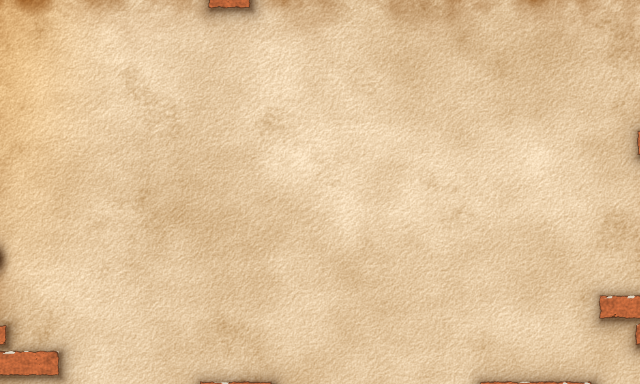
Write a Shadertoy shader that draws this texture.

```glsl
vec2 gradientAt(vec2 cell) {
    vec3 h = fract(cell.xyx * vec3(0.1031, 0.1030, 0.0973));
    h += dot(h, h.yzx + 33.33);
    float angle = 6.2832 * fract((h.x + h.y) * h.z);
    return vec2(cos(angle), sin(angle));
}

float gradientNoise(vec2 p) {
    vec2 i = floor(p), f = p - i;
    vec2 u = f * f * f * (f * (f * 6.0 - 15.0) + 10.0);
    vec2 e = vec2(1, 0);
    float low = mix(dot(gradientAt(i), f), dot(gradientAt(i + e), f - e), u.x);
    float high = mix(dot(gradientAt(i + e.yx), f - e.yx), dot(gradientAt(i + 1.0), f - 1.0), u.x);
    return mix(low, high, u.y);
}

float fbm(vec2 p) {
    float sum = 0.0, amp = 1.0;
    for (int i = 0; i < 6; i++) {
        sum += amp * gradientNoise(p);
        p = mat2(1.6, 1.2, -1.2, 1.6) * p + 17.3;
        amp *= 0.64;
    }
    return sum;
}

// Fibrous paper relief: short slanted bumps plus a finer tooth
float relief(vec2 p) {
    p += 0.006 * vec2(gradientNoise(p * 30.0), gradientNoise(p * 30.0 + 40.0));
    vec2 q = mat2(0.8, -0.6, 0.6, 0.8) * p;
    return 0.8 * gradientNoise(q * vec2(75, 105)) + 0.5 * gradientNoise(q * vec2(150, 190) + 9.0);
}

float glow(vec2 p, vec2 center, vec2 size) {
    vec2 d = (p - center) / size;
    return exp(-dot(d, d));
}

float boxDistance(vec2 p, vec2 halfSize) {
    vec2 d = abs(p) - halfSize;
    return length(max(d, 0.0)) + min(max(d.x, d.y), 0.0);
}

vec3 paper(vec2 p, float width) {
    // Broad blotches and pale areas with ragged borders
    vec2 ragged = p + 0.06 * vec2(fbm(p * 9.0), fbm(p * 9.0 + 60.0));
    float tone = 0.66 + 0.3 * fbm(p * 3.1 + 3.7) + 0.16 * fbm(p * vec2(6, 10) + 31.0);
    tone += 0.33 * glow(ragged, vec2(0.83, 0.64), vec2(0.25, 0.2));
    tone += 0.3 * glow(ragged, vec2(0.25, 0.82), vec2(0.2, 0.16));
    tone += 0.12 * glow(ragged, vec2(1.35, 0.48), vec2(0.35, 0.2));
    tone -= 0.25 * glow(ragged, vec2(1.24, 0.84), vec2(0.2, 0.14));
    tone -= 0.2 * glow(ragged, vec2(0.74, 0.45), vec2(0.08, 0.1));
    tone -= 0.12 * glow(ragged, vec2(0.45, 0.46), vec2(0.25, 0.12));

    // Scattered stains with a grainy breakup
    float stain = smoothstep(0.25, 0.8, fbm(p * 4.0 + 52.0));
    tone -= stain * (0.25 + 0.5 * gradientNoise(p * 80.0));

    // Raking light from the upper left, and specks
    tone += 0.4 * (relief(p) - relief(p + vec2(-0.0024, 0.003)));
    tone += 0.26 * gradientNoise(p * 205.0) + 0.12 * gradientNoise(p * 110.0 + 5.0);
    tone = min(tone, 1.2);
    vec3 color = mix(vec3(0.765, 0.615, 0.425), vec3(0.955, 0.86, 0.725), tone);

    // Scorched rim, warmest at the upper left
    float rim = exp(-20.0 * (1.0 - p.y)) + 0.4 * exp(-30.0 * p.x) + 0.25 * exp(-25.0 * (width - p.x));
    rim *= clamp(0.35 + 0.9 * fbm(p * 6.0 + 80.0), 0.0, 1.0);
    color *= mix(vec3(1), vec3(0.72, 0.56, 0.37), min(rim, 1.0));
    return color * mix(vec3(1), vec3(1.02, 0.96, 0.84), glow(p, vec2(0, 0.9), vec2(0.2, 0.5)));
}

void mainImage(out vec4 fragColor, in vec2 fragCoord) {
    vec2 p = fragCoord / iResolution.y;
    float pixel = 1.0 / iResolution.y;
    float width = iResolution.x / iResolution.y;
    vec3 color = paper(p, width);

    // Exposed bricks: center and half size
    vec4 bricks[8] = vec4[8](
        vec4(0.597, 1.01, 0.053, 0.03), vec4(1.69, 0.627, 0.029, 0.03),
        vec4(1.64, 0.201, 0.078, 0.029), vec4(1.69, 0.129, 0.034, 0.027),
        vec4(-0.01, 0.126, 0.025, 0.025), vec4(0.06, 0.054, 0.092, 0.031),
        vec4(0.614, -0.02, 0.092, 0.025), vec4(1.395, -0.02, 0.145, 0.025));

    // Soft shadows and a dark hollow at the left edge
    float shade = 0.9 * glow(p, vec2(-0.005, 0.325), vec2(0.02, 0.035));
    for (int i = 0; i < 8; i++) {
        float d = boxDistance(p - bricks[i].xy - vec2(0.006, -0.006), bricks[i].zw);
        shade = max(shade, 0.65 * exp(-max(d, 0.0) * 65.0));
    }
    color *= mix(vec3(1), vec3(0.3, 0.2, 0.11), shade);

    // Brick faces with worn edges, pits and pale mortar crumbs
    float wobble = 0.004 * gradientNoise(p * 50.0) + 0.002 * gradientNoise(p * 160.0);
    float wear = fbm(p * vec2(18, 32));
    float crumb = gradientNoise(p * vec2(35, 80) + 6.0);
    for (int i = 0; i < 8; i++) {
        vec2 q = p - bricks[i].xy;
        float d = boxDistance(q, bricks[i].zw) + wobble;
        vec3 face = vec3(0.74, 0.4, 0.23) * (1.0 + 0.2 * wear + 0.2 * gradientNoise(p * 140.0));
        face = mix(face, vec3(0.38, 0.21, 0.11), smoothstep(0.4, 0.8, wear));
        face *= mix(0.42, 1.0, smoothstep(0.0, 0.0035, -d));
        float top = smoothstep(0.007, 0.002, abs(q.y - bricks[i].w + 0.002));
        face = mix(face, vec3(0.88, 0.85, 0.78), top * smoothstep(0.15, 0.28, crumb));
        color = mix(color, face, smoothstep(pixel, -pixel, d));
    }
    fragColor = vec4(clamp(color, 0.0, 1.0), 1);
}
```
